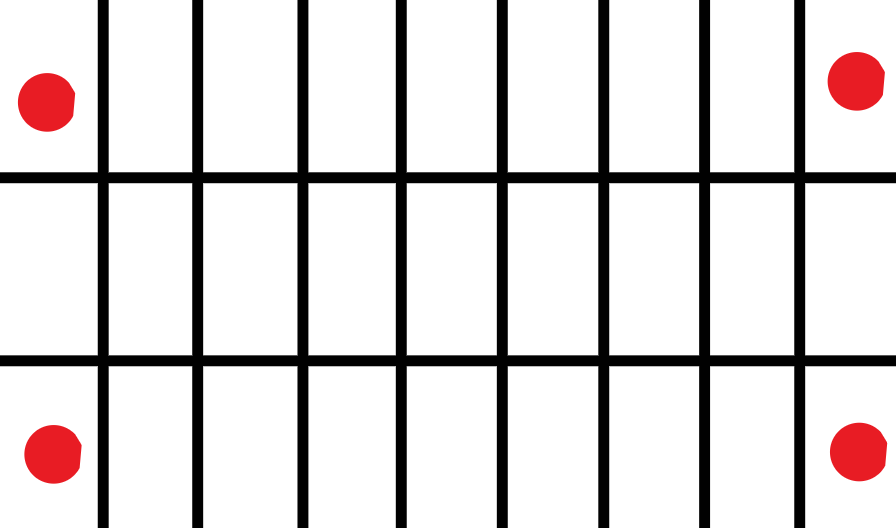
A WebGL 1 fragment shader for this pattern:

```glsl
precision highp float;
// Uneven black grid, nine columns by three rows, with a chipped red dot in each corner cell.

// Lengths are in hundredths of the canvas width.
#define FIRST_COLUMN 11.52
#define COLUMN_PITCH 11.105
#define FIRST_ROW 18.66
#define ROW_PITCH 20.43
#define LINE_HALF_WIDTH 0.61
#define DOT_RADIUS 3.27
#define NUDGE_LEFT vec4(0.0, -0.56, 0.08, -0.05)
#define NUDGE_RIGHT vec4(0.12, 0.34, 0.49, 0.0)
#define PAPER vec3(1.0)
#define INK vec3(0.005)
#define RED vec3(0.91, 0.11, 0.14)

uniform vec2 u_resolution;

// Coverage of a shape from its signed distance, smoothed over one pixel.
float coverage(float distanceToEdge) {
  float pixel = 100.0 / u_resolution.x;
  return clamp(0.5 - distanceToEdge / pixel, 0.0, 1.0);
}

// Hand-ruled offset of one vertical line.
float columnNudge(float index) {
  vec4 slots = vec4(0.0, 1.0, 2.0, 3.0);
  return dot(NUDGE_LEFT, vec4(equal(vec4(index), slots)))
       + dot(NUDGE_RIGHT, vec4(equal(vec4(index - 4.0), slots)));
}

float gridDistance(vec2 p) {
  float d = 1000.0;
  for (int i = 0; i < 8; i++) {
    float index = float(i);
    float x = FIRST_COLUMN + COLUMN_PITCH * index + columnNudge(index);
    d = min(d, abs(p.x - x));
  }
  for (int j = 0; j < 2; j++) {
    d = min(d, abs(p.y - FIRST_ROW - ROW_PITCH * float(j)));
  }
  return d - LINE_HALF_WIDTH;
}

// Disc with two flat cuts meeting at a corner on its right side.
float dotDistance(vec2 p) {
  float disc = length(p) - DOT_RADIUS;
  float upperCut = dot(p, vec2(0.853, 0.521)) - 3.21;
  float sideCut = dot(p, vec2(0.996, -0.088)) - 3.02;
  return max(disc, max(upperCut, sideCut));
}

// Dots in the four corner cells, each slightly off the regular place.
float cornerDots(vec2 p) {
  float d = 1000.0;
  for (int i = 0; i < 2; i++) {
    for (int j = 0; j < 2; j++) {
      float right = float(i);
      float top = float(j);
      vec2 lower = mix(vec2(5.99, 8.22), vec2(95.90, 8.48), right);
      vec2 upper = mix(vec2(5.27, 47.50), vec2(95.64, 49.85), right);
      d = min(d, dotDistance(p - mix(lower, upper, top)));
    }
  }
  return d;
}

void main() {
  vec2 p = 100.0 * gl_FragCoord.xy / u_resolution.x;
  vec3 color = mix(PAPER, RED, coverage(cornerDots(p)));
  color = mix(color, INK, coverage(gridDistance(p)));
  gl_FragColor = vec4(color, 1.0);
}
```
